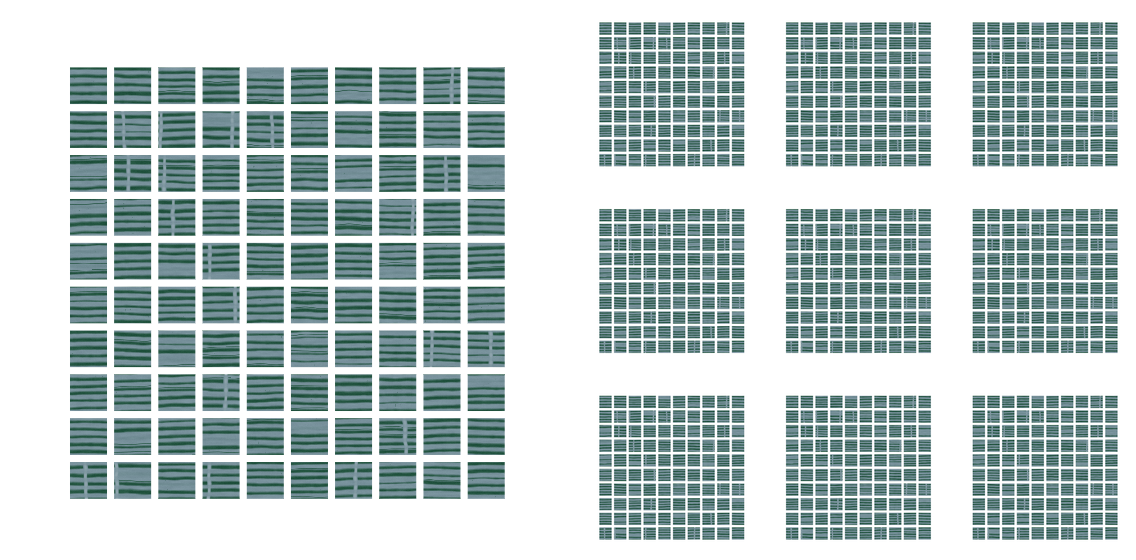
Left: one tile. Right: repeated 3 by 3.
Reproduce this pattern procedurally as a three.js fragment shader.

```glsl
// Ten by ten small swatches on white, each brushed with wavering green stripes.
// A clamped cell grid seeds every swatch; hashes vary stripe spacing, weight and
// tilt, and give about a fifth of the swatches a ragged vertical break.
varying vec2 vUv;

float hash(vec2 p) {
  return fract(sin(dot(p, vec2(127.1, 311.7))) * 43758.55);
}

float noise(vec2 p) {
  vec2 i = floor(p), f = fract(p);
  f = f * f * (3.0 - 2.0 * f);
  return mix(mix(hash(i), hash(i + vec2(1.0, 0.0)), f.x),
             mix(hash(i + vec2(0.0, 1.0)), hash(i + vec2(1.0, 1.0)), f.x), f.y);
}

// Signed distance to a box centred on the origin
float boxDistance(vec2 p, vec2 halfSize) {
  vec2 d = abs(p) - halfSize;
  return length(max(d, 0.0)) + min(max(d.x, d.y), 0.0);
}

// Paint of one swatch, with p running from 0 to 1 inside it
vec3 swatch(vec2 p, vec2 id) {
  vec2 seed = id * 7.0 + 3.0;

  // Slightly tilted stripe coordinate
  float count = mix(4.3, 5.3, hash(seed));
  float tilt = (hash(seed + 1.3) - 0.5) * 0.3;
  float y = p.y * count + hash(seed + 2.1) + tilt * (p.x - 0.5);
  float row = floor(y);
  vec2 rowSeed = seed + vec2(row * 1.7, row * 3.1 + 20.0);

  // Main stroke: uneven centre and width, soft on both sides
  float sway = (noise(vec2(p.x * 2.5, hash(rowSeed) * 90.0)) - 0.5) * 0.12;
  float offset = (hash(rowSeed + 0.7) - 0.5) * 0.14 + sway;
  float f = fract(y) - 0.5 - offset;
  float weight = mix(0.15, 0.24, hash(rowSeed + 1.9));
  weight -= 0.10 * step(0.9, hash(rowSeed + 4.3));
  weight += (noise(vec2(p.x * 9.0, row * 5.0 + id.x * 11.0)) - 0.5) * 0.04;
  float soft = f > 0.0 ? 0.14 : 0.10;
  float ink = clamp((weight + soft - abs(f)) / (2.0 * soft), 0.0, 1.0);
  ink *= 1.0 - 0.9 * step(0.95, hash(rowSeed + 6.1));

  // Occasional thin stroke between two main ones
  float thin = 1.0 - smoothstep(0.02, 0.10, abs(f - 0.36 - sway));
  ink = max(ink, 0.7 * thin * step(0.87, hash(rowSeed + 8.7)));

  // Vertical break with ragged stroke ends
  float broken = step(0.8, hash(seed + 5.9));
  float x = mix(0.04, 0.96, hash(seed + 9.4));
  x += (hash(seed + 11.2) - 0.5) * 0.08 * (p.y - 0.5);
  x += (noise(vec2(p.y * 5.0, seed.x + seed.y * 3.0)) - 0.5) * 0.03;
  float gap = abs(p.x - x);
  float reach = mix(0.03, 0.06, hash(rowSeed + 2.8));
  ink *= 1.0 - broken * (1.0 - smoothstep(reach - 0.015, reach + 0.025, gap));

  // Ground with faint streaks, then the pale smear in the break
  float streak = noise(vec2(p.x * 4.0, p.y * 22.0) + seed * 13.0) - 0.5;
  float grain = noise(p * 45.0 + seed * 5.0) - 0.5;
  vec3 ground = vec3(0.47, 0.57, 0.61) + 0.04 * streak + 0.02 * grain;
  float smear = (1.0 - smoothstep(0.01, 0.055, gap)) * mix(0.4, 1.0, 1.0 - smoothstep(0.1, 0.4, abs(f)));
  ground = mix(ground, vec3(0.59, 0.67, 0.70), 0.7 * broken * smear);

  // Rare green specks beside the strokes
  float speck = smoothstep(0.94, 0.99, noise(p * 16.0 + seed * 17.0));
  ink = max(ink, 0.35 * speck * (1.0 - broken));

  vec3 green = vec3(0.13, 0.325, 0.245) + 0.05 * streak + 0.03 * grain;
  return mix(ground, green, ink);
}

void main() {
  // Nearest swatch of the grid; the white margin lies outside every swatch
  vec2 pitch = vec2(0.0789, 0.0783);
  vec2 size = vec2(0.0661, 0.0655);
  vec2 q = vUv - vec2(0.125, 0.1094);
  vec2 id = clamp(floor((q + 0.5 * (pitch - size)) / pitch), 0.0, 9.0);
  vec2 local = q - id * pitch;

  float d = boxDistance(local - 0.5 * size, 0.5 * size);
  float cover = 1.0 - smoothstep(-0.001, 0.001, d);
  gl_FragColor = vec4(mix(vec3(1.0), swatch(local / size, id), cover), 1.0);
}
```
